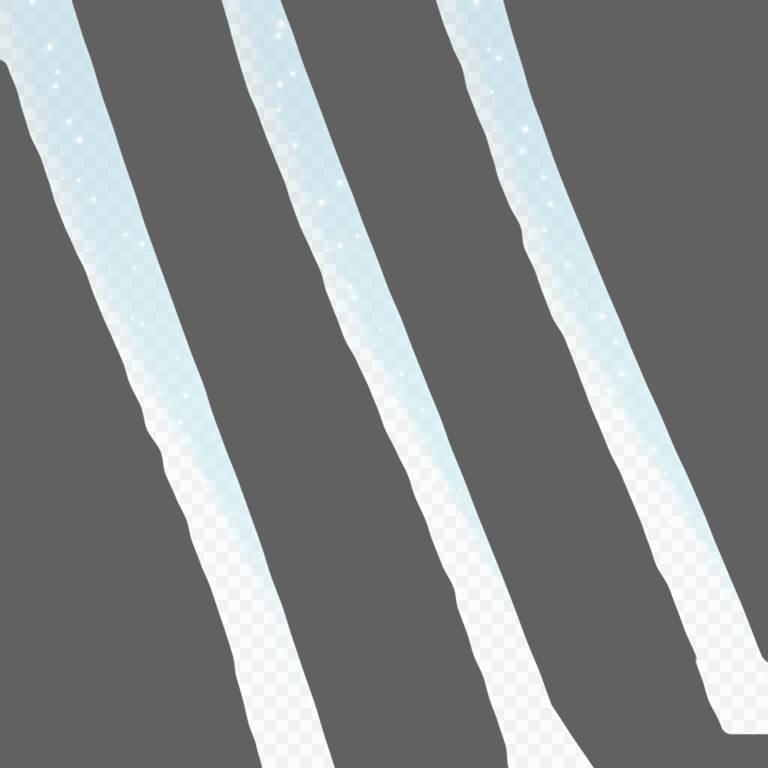
Reproduce this background procedurally as a Shadertoy shader.

```glsl
// Three slanted frosty ice bands with faint checks and sparkles on flat grey.
#define BACKDROP vec3(0.38)
#define ICE_TOP vec3(0.81, 0.89, 0.925)
#define ICE_MID vec3(0.86, 0.935, 0.95)
#define FROST_TOP vec3(0.875, 0.91, 0.915)
#define FROST_LOW vec3(0.962, 0.968, 0.97)
#define CHECKS 64.0
#define CHECK_DEPTH 0.036
#define SPARKLES 20
#define SPARKLE_SIZE 0.0036
#define ROUGHNESS 0.0032

float hash(vec2 p) {
    return fract(sin(dot(p, vec2(127.1, 311.7))) * 43758.5453);
}

float noise(float x, float seed) {
    float i = floor(x), f = fract(x);
    return mix(hash(vec2(i, seed)), hash(vec2(i + 1.0, seed)), f * f * (3.0 - 2.0 * f));
}

float smoothMax(float a, float b, float k) {
    float h = max(k - abs(a - b), 0.0) / k;
    return max(a, b) + h * h * k * 0.25;
}

// Weights of a cubic through four knots evenly spaced down the canvas
vec4 cubicWeights(float depth) {
    float x = depth * 3.0, a = x - 1.0, b = x - 2.0, c = x - 3.0;
    return vec4(-a * b * c / 6.0, x * b * c / 2.0, -x * a * c / 2.0, x * a * b / 6.0);
}

// Left and right edge of a band at a given depth below the top
vec2 bandEdges(int band, float depth) {
    vec4 left = vec4(-0.013, 0.102, 0.237, 0.339);
    vec4 right = vec4(0.094, 0.204, 0.324, 0.436);
    if (band == 1) {
        left = vec4(0.290, 0.406, 0.548, 0.665);
        right = vec4(0.366, 0.490, 0.621, 0.749);
    } else if (band == 2) {
        left = vec4(0.570, 0.690, 0.827, 0.961);
        right = vec4(0.655, 0.771, 0.915, 1.042);
    }
    vec4 w = cubicWeights(depth);
    return vec2(dot(left, w), dot(right, w));
}

// Soft dots scattered along a band, denser in its blue part
float sparkles(vec2 p, int band) {
    float light = 0.0;
    for (int i = 0; i < SPARKLES; i++) {
        vec2 id = vec2(float(i), float(band) * 17.0 + 3.0);
        float depth = (float(i) + hash(id)) / float(SPARKLES) * 0.7;
        vec2 edge = bandEdges(band, depth);
        float across = mix(0.35, 0.9, hash(id + 5.3));
        float size = SPARKLE_SIZE * mix(0.45, 1.2, hash(id + 9.1));
        float d = length(p - vec2(mix(edge.x, edge.y, across), depth)) / size;
        light += exp(-d * d) + 0.15 * exp(-d * d * 0.12);
    }
    return min(light, 1.0);
}

void mainImage(out vec4 fragColor, in vec2 fragCoord) {
    // Depth runs downward from the top edge
    vec2 p = fragCoord / iResolution.xy;
    p.y = 1.0 - p.y;
    float pixel = 1.0 / iResolution.y;
    float checker = mod(floor(p.x * CHECKS) + floor(p.y * CHECKS), 2.0);
    vec3 color = BACKDROP;

    for (int band = 0; band < 3; band++) {
        // Ragged left side, nearly smooth right side
        float seed = float(band) * 7.0;
        vec2 edge = bandEdges(band, p.y);
        edge.x += (noise(p.y * 34.0, seed) - 0.5) * 2.0 * ROUGHNESS;
        edge.y += (noise(p.y * 24.0, seed + 2.0) - 0.5) * 0.6 * ROUGHNESS;
        if (band == 1) edge.y += max(p.y - 0.918, 0.0) * 0.3;
        float inside = min(p.x - edge.x, edge.y - p.x) * 0.93;

        // Stub at the upper left and foot at the lower right
        if (band == 0) inside = smoothMax(inside, min(0.02 - p.x, 0.077 - p.y), 0.012);
        if (band == 2) {
            inside = smoothMax(inside, min(p.x - edge.x, p.y - 0.864), 0.012);
            inside = -smoothMax(-inside, p.y - 0.956, 0.012);
        }

        // Blue ice narrows toward the right side as frost takes over below
        float across = clamp((p.x - edge.x) / (edge.y - edge.x), 0.0, 1.0);
        float border = 0.2 + 0.7 * smoothstep(0.35, 0.9, p.y);
        if (band > 0) border += 0.1;
        float blue = smoothstep(border - 0.18, border + 0.18, across);
        blue *= 1.0 - 0.85 * smoothstep(0.6, 0.95, p.y);
        vec3 frost = mix(FROST_TOP, FROST_LOW, smoothstep(0.05, 0.65, p.y));
        vec3 ice = mix(ICE_TOP, ICE_MID, smoothstep(0.05, 0.55, p.y));
        vec3 surface = mix(frost, ice, blue);
        surface += (checker - 0.5) * CHECK_DEPTH * mix(1.0, 0.4, blue);

        // Pale rim and sparkles
        surface += 0.03 * exp(-max(inside, 0.0) * 300.0);
        surface = mix(surface, vec3(0.98, 1.0, 1.0), sparkles(p, band));
        color = mix(color, surface, smoothstep(-pixel, pixel, inside));
    }
    fragColor = vec4(clamp(color, 0.0, 1.0), 1.0);
}
```
